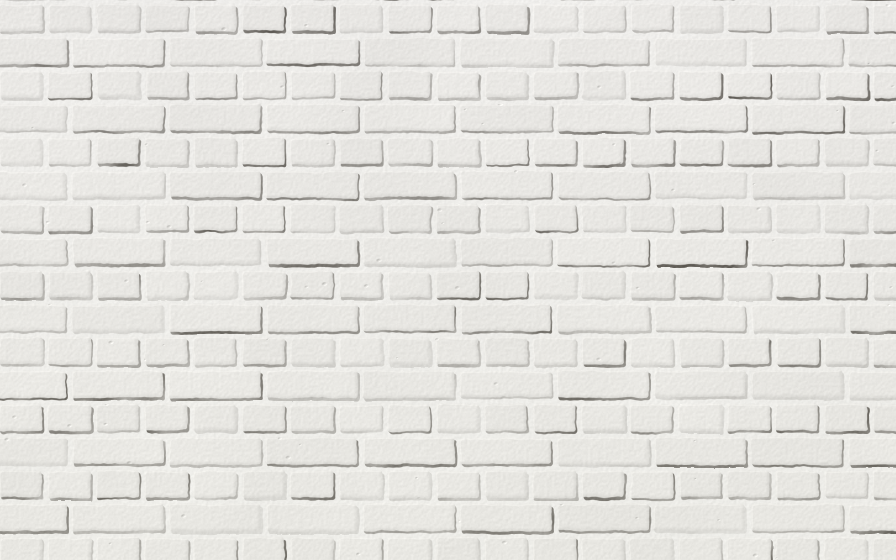
Write a Shadertoy shader that draws this texture.

```glsl
// White painted brick wall: rows of short headers alternate with long stretchers.
// Each brick is a rounded box with a wobbly outline, a lit upper-left rim and a
// cast shadow at lower right; noise adds paint grain, pits and soft stains.

#define ROWS 16.8          // brick rows over the canvas height
#define HEADER 1.456       // header pitch, in row heights
#define ORIGIN vec2(1.35, 0.03) // first header joint and top joint
#define WOBBLE 0.05        // unevenness of the outlines
#define CORNER 0.08        // corner radius
#define SHADOW_MIN 0.08
#define SHADOW_MAX 0.44
#define RIM_LIGHT 0.045
#define GRAIN 0.035
#define PIT_CHANCE 0.07

const vec3 PAINT = vec3(0.912, 0.906, 0.894);
const vec3 MORTAR = vec3(0.935, 0.931, 0.921);

float hash(vec2 p) {
    vec3 q = fract(p.xyx * vec3(0.1031, 0.1030, 0.0973));
    q += dot(q, q.yzx + 33.33);
    return fract((q.x + q.y) * q.z);
}

vec2 hash2(vec2 p) {
    return vec2(hash(p + 17.3), hash(p + 71.9));
}

float noise(vec2 p) {
    vec2 i = floor(p), f = fract(p);
    f = f * f * (3.0 - 2.0 * f);
    return mix(mix(hash(i), hash(i + vec2(1, 0)), f.x),
               mix(hash(i + vec2(0, 1)), hash(i + vec2(1, 1)), f.x), f.y);
}

float roundBox(vec2 p, vec2 halfSize) {
    vec2 q = abs(p) - halfSize + CORNER;
    return length(max(q, 0.0)) + min(max(q.x, q.y), 0.0) - CORNER;
}

// Smooth coverage of the inside of a distance field
float cover(float d, float soft) {
    return 1.0 - smoothstep(-soft, soft, d);
}

// Small dents: dark at upper left, lit at lower right
float pits(vec2 p, float soft) {
    vec2 id = floor(p * 1.7);
    vec2 centre = (id + 0.25 + 0.5 * hash2(id)) / 1.7;
    float radius = 0.02 + 0.035 * hash(id + 5.0);
    vec2 q = (p - centre) * vec2(0.7, 1.0);
    float present = step(hash(id + 9.0), PIT_CHANCE);
    float dent = cover(length(q) - radius, soft);
    return present * dent * clamp((q.x + q.y) / radius - 0.3, -1.0, 0.6);
}

void mainImage(out vec4 fragColor, in vec2 fragCoord) {
    // Wall coordinates: one unit per row, y downwards
    vec2 uv = fragCoord / iResolution.xy;
    vec2 wall = vec2(fragCoord.x, iResolution.y - fragCoord.y) / iResolution.y * ROWS;
    float soft = 0.75 * ROWS / iResolution.y;
    vec2 p = wall - ORIGIN;
    p += WOBBLE * (vec2(noise(wall * 2.7), noise(wall * 2.7 + 40.0)) - 0.5);
    p += 0.025 * (vec2(noise(wall * 9.0), noise(wall * 9.0 + 80.0)) - 0.5);

    // Brick cell; stretcher joints sit over header centres
    float row = floor(p.y);
    float stretcher = mod(row, 2.0);
    float width = HEADER * (1.0 + stretcher);
    float along = (p.x - 0.5 * HEADER * stretcher) / width;
    vec2 id = vec2(floor(along), row);
    vec2 local = vec2(fract(along) * width, fract(p.y));

    // Brick with slightly varied corners
    vec2 low = vec2(0.05, 0.07) + 0.035 * hash2(id);
    vec2 high = vec2(width - 0.07, 0.92) - 0.04 * hash2(id + 31.0);
    vec2 centre = 0.5 * (low + high), halfSize = 0.5 * (high - low);
    vec2 q = local - centre;
    float brick = cover(roundBox(q, halfSize), soft);

    // Cast shadow, rim light and the rounded lower-right edge
    vec2 reach = vec2(0.055, 0.075) * (0.75 + 0.5 * hash(id + 3.0));
    float shadow = cover(roundBox(q - reach, halfSize), soft) * (1.0 - brick);
    float rim = brick * (1.0 - cover(roundBox(q - vec2(0.05), halfSize), soft));
    float bevel = brick * smoothstep(-0.10, 0.03, roundBox(q + vec2(0.03), halfSize));
    float depth = mix(SHADOW_MIN, SHADOW_MAX, pow(hash(id + 57.0), 1.4));
    depth *= 0.65 + 0.75 * noise(wall * 1.6 + 12.0);

    // Paint surface
    float grain = noise(wall * 13.0) - noise(wall * 13.0 - 0.45);
    grain += 0.5 * (noise(wall * 27.0) - 0.5);
    float stain = noise(wall * 0.35) + 0.5 * noise(wall * 0.9) - 0.75;
    float tone = 0.012 * (hash(id + 23.0) - 0.5) * brick;

    vec3 color = mix(MORTAR, PAINT, brick);
    color += RIM_LIGHT * rim - 0.045 * bevel + GRAIN * grain + tone + 0.012 * stain;
    color += 0.14 * brick * pits(wall, soft);
    color -= depth * shadow * vec3(0.98, 1.0, 1.02);
    color -= vec3(0.002, 0.0, 0.008) * (1.0 - uv.y);
    fragColor = vec4(clamp(color, 0.0, 1.0), 1.0);
}
```
